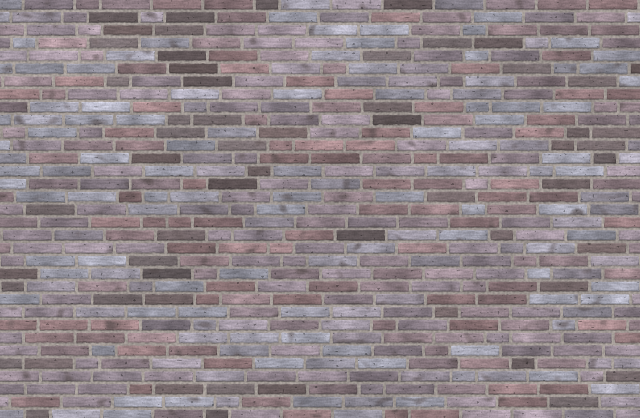
A WebGL 2 fragment shader for this texture:

```glsl
#version 300 es
precision highp float;
// Weathered clinker brick wall: long thin bricks with scattered half bricks.
// Each course is cut into blocks of five stretchers and one header; a rounded
// box distance shapes each brick, hashes and gradient noise tint and wear it.
uniform vec2 u_resolution;
out vec4 fragColor;

// Layout, in units of one course height
const float COURSES = 32.6;        // courses over the canvas height
const float TOP_CUT = 0.16;        // part of the top course above the canvas
const float MODULE = 2.0;          // header pitch; a stretcher takes two
const float STRETCHERS = 5.0;      // stretchers per block, plus one header
const float JOINT = 0.2;           // mortar width
const float CORNER = 0.07;         // brick corner radius
const float EDGE_WEAR = 0.045;     // roughness of the outline
const float DARK_SHARE = 0.10;     // share of burnt bricks

// Colours
const vec3 COOL_GREY = vec3(0.60, 0.60, 0.65);
const vec3 MAUVE = vec3(0.57, 0.52, 0.56);
const vec3 ROSE = vec3(0.57, 0.47, 0.48);
const vec3 BURNT = vec3(0.34, 0.30, 0.30);
const vec3 MORTAR = vec3(0.63, 0.60, 0.58);

float hash(vec2 p) {
  vec3 q = fract(p.xyx * vec3(0.1031, 0.1030, 0.0973));
  q += dot(q, q.yzx + 33.33);
  return fract((q.x + q.y) * q.z);
}

float cornerSlope(vec2 cell, vec2 offset) {
  float angle = 6.2832 * hash(cell + 71.0);
  return dot(vec2(cos(angle), sin(angle)), offset);
}

// Gradient noise, roughly -0.7 to 0.7
float noise(vec2 p) {
  vec2 i = floor(p), f = p - i;
  vec2 u = f * f * f * (f * (f * 6.0 - 15.0) + 10.0);
  vec2 e = vec2(1.0, 0.0);
  return mix(mix(cornerSlope(i, f), cornerSlope(i + e, f - e), u.x),
             mix(cornerSlope(i + e.yx, f - e.yx), cornerSlope(i + 1.0, f - 1.0), u.x), u.y);
}

float roundedBox(vec2 p, vec2 halfSize, float radius) {
  vec2 d = abs(p) - halfSize + radius;
  return length(max(d, 0.0)) + min(max(d.x, d.y), 0.0) - radius;
}

// Finds the brick at a wall point: first module, course, length in modules,
// and the distance from its left end in modules
vec4 findBrick(vec2 wall) {
  float course = floor(wall.y);
  float blockLength = 2.0 * STRETCHERS + 1.0;
  float shift = 0.5 * mod(course, 2.0) + floor(hash(vec2(course, 5.0)) * blockLength);
  shift += 0.24 * (hash(vec2(course, 9.0)) - 0.5);
  float m = wall.x / MODULE + shift;
  float block = floor(m / blockLength);
  float along = m - block * blockLength;
  float header = 2.0 * floor(hash(vec2(block + 3.0, course)) * (STRETCHERS + 1.0));
  float start = 2.0 * floor(along / 2.0), len = 2.0;
  if (along >= header + 1.0) {
    start = header + 1.0 + 2.0 * floor((along - header - 1.0) / 2.0);
  } else if (along >= header) {
    start = header;
    len = 1.0;
  }
  return vec4(block * blockLength + start, course, len, along - start);
}

vec3 brickColour(vec2 id, vec2 local, vec2 wall) {
  float hue = hash(id + 11.0), tone = hash(id + 23.0);
  vec3 colour = mix(COOL_GREY, MAUVE, smoothstep(0.1, 0.5, hue));
  colour = mix(colour, ROSE, smoothstep(0.55, 0.95, hue));
  colour *= 0.86 + 0.28 * tone;
  // Kiln flashing: a slow drift to burnt or pale along the brick
  vec2 seed = id * vec2(7.3, 3.7);
  float flash = noise(local * vec2(0.55, 0.4) + seed);
  colour *= 1.0 + 0.28 * flash;
  colour = mix(colour, BURNT, 0.65 * smoothstep(0.25, 0.6, noise(local * vec2(0.7, 0.9) + seed + 40.0)));
  float burnt = step(hash(id + 37.0), DARK_SHARE);
  colour = mix(colour, BURNT * (0.95 + 0.4 * tone), 0.8 * burnt);
  // Drag streaks, grain and pits
  colour *= 1.0 + 0.17 * noise(wall * vec2(1.3, 6.0) + seed) + 0.10 * noise(wall * 7.0);
  float pits = smoothstep(0.38, 0.55, noise(wall * vec2(3.1, 4.3) + 90.0));
  return colour * (1.0 - 0.3 * pits);
}

void main() {
  float pixel = COURSES / u_resolution.y;
  vec2 wall = gl_FragCoord.xy * pixel;
  wall.y = COURSES - wall.y + TOP_CUT;          // courses count downwards

  vec4 brick = findBrick(wall);
  vec2 local = vec2((brick.w - 0.5 * brick.z) * MODULE, fract(wall.y) - 0.5);
  vec2 halfSize = 0.5 * vec2(brick.z * MODULE, 1.0) - 0.5 * JOINT;
  halfSize -= 0.03 * vec2(hash(brick.xy + 51.0), hash(brick.xy + 57.0));
  float dist = roundedBox(local, halfSize, CORNER);
  dist += EDGE_WEAR * noise(wall * 2.3) + 0.5 * EDGE_WEAR * noise(wall * 6.1);

  // Mortar, shaded just under each brick
  vec3 mortar = MORTAR * (1.0 + 0.18 * noise(wall * 5.0) + 0.12 * noise(wall * 0.6));
  mortar *= 1.0 - 0.32 * smoothstep(0.36, 0.42, local.y) * smoothstep(0.11, 0.0, dist);

  // Brick face, lit on the upper edge and dark on the lower one
  vec3 face = brickColour(brick.xy, local, wall);
  float rim = smoothstep(-0.14, 0.0, dist);
  face *= 1.0 - 0.25 * rim * smoothstep(-0.3, 0.4, local.y);
  face += 0.05 * rim * smoothstep(0.0, -0.4, local.y);

  float cover = smoothstep(0.6 * pixel, -0.6 * pixel, dist);
  vec3 colour = mix(mortar, face, cover);
  colour *= 1.0 + 0.08 * noise(wall * 0.09 + 4.0);   // broad unevenness
  fragColor = vec4(colour, 1.0);
}
```
